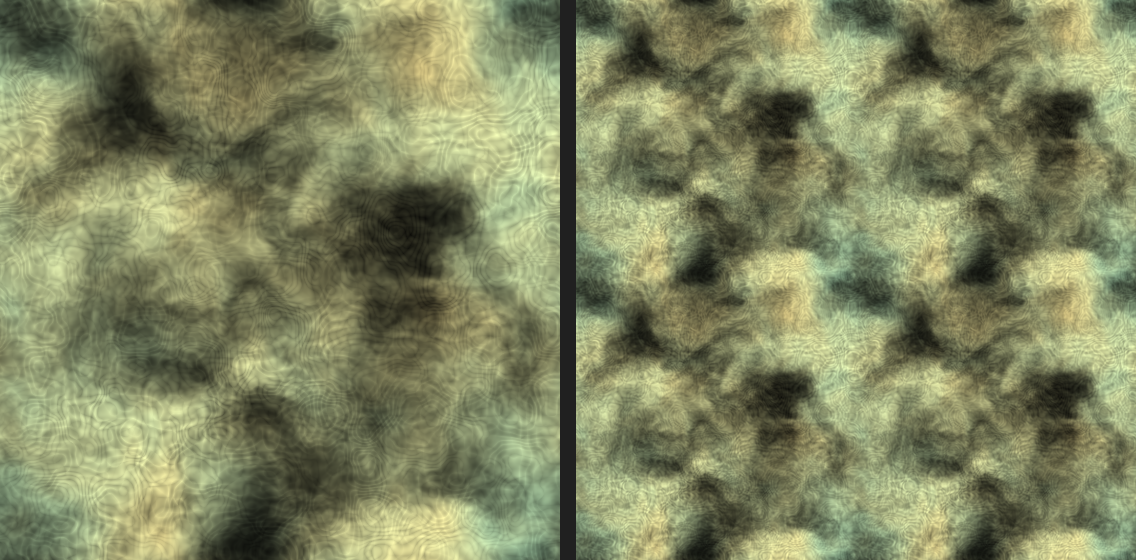
Left: one tile. Right: repeated 2 by 2.
This texture is drawn by a Shadertoy shader. Its source:

```glsl
// Integer hash of a lattice cell, 0 to 1
float hash(ivec2 cell, int seed) {
    uint h = uint(cell.x) * 1597334673u ^ uint(cell.y) * 3812015801u ^ uint(seed) * 2798796415u;
    h = (h ^ (h >> 16)) * 2146121005u;
    h = (h ^ (h >> 15)) * 2221713035u;
    h ^= h >> 16;
    return float(h & 65535u) / 65535.0;
}

// Value noise that wraps after a whole number of cells
float wrapNoise(vec2 p, vec2 period, int seed) {
    vec2 cell = floor(p);
    vec2 f = p - cell;
    vec2 u = f * f * f * (f * (f * 6.0 - 15.0) + 10.0);
    ivec2 a = ivec2(mod(cell, period));
    ivec2 b = ivec2(mod(cell + 1.0, period));
    return mix(mix(hash(a, seed), hash(ivec2(b.x, a.y), seed), u.x),
               mix(hash(ivec2(a.x, b.y), seed), hash(b, seed), u.x), u.y);
}

// Octaves of wrapping noise, normalised to 0 to 1
float fbm(vec2 uv, vec2 period, int octaves, float gain, int seed) {
    float sum = 0.0, total = 0.0, weight = 1.0;
    for (int i = 0; i < octaves; i++) {
        vec2 shift = vec2(0.37, 0.61) * float(i);
        sum += weight * wrapNoise(uv * period + shift, period, seed + i);
        total += weight;
        weight *= gain;
        period *= 2.0;
    }
    return sum / total;
}

// Overlapping swirls of soft nested contour lines, from broad to fine
float contourLines(vec2 uv) {
    float lines = 0.0;
    for (int i = 0; i < 6; i++) {
        vec2 period = vec2(4.0 + 2.0 * float(i));
        float phase = 36.0 * fbm(uv, period, 3, 0.4, 60 + 10 * i);
        float fade = 1.0 - smoothstep(1.0, 3.0, fwidth(phase));
        float patchy = 0.3 + 1.4 * wrapNoise(uv * 7.0, vec2(7.0), 130 + i);
        float ridge = 0.637 - abs(sin(phase));
        lines += (i % 2 == 1 ? -1.0 : 1.0) * ridge * fade * patchy;
    }
    return lines;
}

void mainImage(out vec4 fragColor, in vec2 fragCoord) {
    vec2 uv = fragCoord / iResolution.xy;

    // Warp of the cloud shapes
    vec2 warp = vec2(fbm(uv, vec2(5.0), 3, 0.5, 1), fbm(uv, vec2(5.0), 3, 0.5, 11)) - 0.5;
    vec2 cloudUv = uv + 0.11 * warp;

    // Soft light and dark clouds, a little wider than tall
    float light = 0.535 + 1.85 * (fbm(cloudUv, vec2(4.0, 5.0), 6, 0.56, 24) - 0.5);
    light = 0.1 + 0.72 * smoothstep(-0.08, 1.02, light);
    light += 0.07 * (0.2 + light) * contourLines(uv);

    // Drift from teal through green olive to ochre
    float warmth = clamp(0.5 + 1.5 * (fbm(cloudUv, vec2(3.0), 4, 0.5, 41) - 0.5), 0.0, 1.0);
    vec3 teal = vec3(0.79, 1.00, 0.81);
    vec3 ochre = vec3(1.12, 0.98, 0.62);
    vec3 color = light * mix(teal, ochre, warmth);

    fragColor = vec4(clamp(color, 0.0, 1.0), 1.0);
}
```
